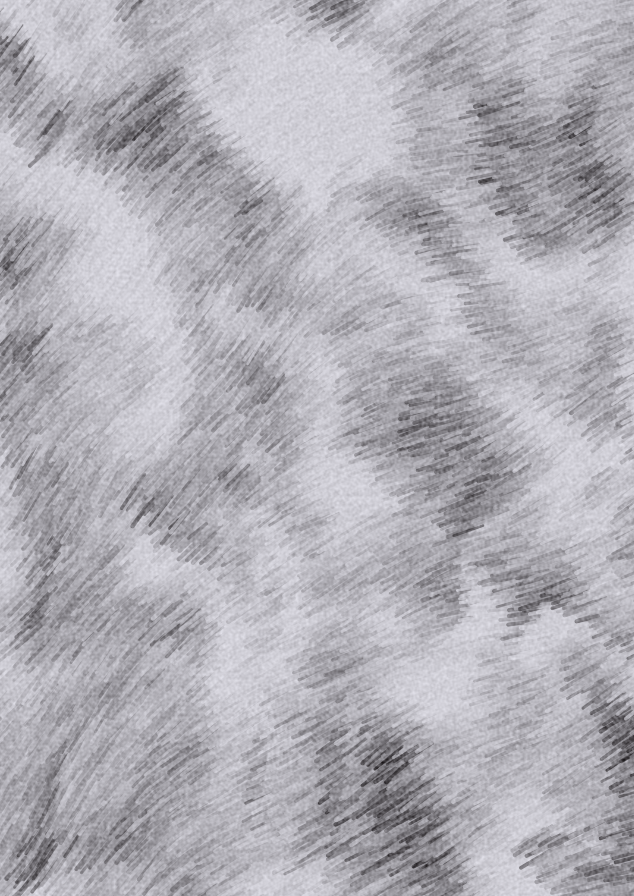
This texture is drawn by a Shadertoy shader. Its source:

```glsl
// Soft pencil shading on pale lilac-grey paper: short slanted strokes laid over
// each other, each taking its tone from a field of warped patches and folds,
// so that dark areas end in ragged hatch edges. Paper tooth adds fine grain.

#define PAPER vec3(0.835, 0.831, 0.863)
#define GRAPHITE vec3(0.435, 0.425, 0.445)
#define BASE_TONE 0.25
#define PATCH_CONTRAST 0.66
#define FOLD_CONTRAST 0.74
#define CELL 0.009
#define STROKE_WIDTH 0.0020
#define STROKE_LENGTH 0.026
#define STROKE_OPACITY 0.78
#define PRESSURE_RANGE 1.15
#define GRAIN 0.22

vec2 hash2(vec2 p) {
    vec3 h = fract(vec3(p.xyx) * vec3(0.1031, 0.1030, 0.0973));
    h += dot(h, h.yzx + 33.33);
    return fract((h.xx + h.yz) * h.zy);
}

float cornerSlope(vec2 corner, vec2 offset) {
    return dot(hash2(corner) * 2.0 - 1.0, offset);
}

float gradientNoise(vec2 p) {
    vec2 i = floor(p), f = fract(p);
    vec2 u = f * f * f * (f * (f * 6.0 - 15.0) + 10.0);
    vec2 e = vec2(1.0, 0.0);
    float low = mix(cornerSlope(i, f), cornerSlope(i + e, f - e), u.x);
    float high = mix(cornerSlope(i + e.yx, f - e.yx), cornerSlope(i + 1.0, f - 1.0), u.x);
    return 1.4 * mix(low, high, u.y);
}

// Darkness of the drawing: broad clouds plus folds that are sharp on one side
float patchTone(vec2 p) {
    vec2 warp = vec2(gradientNoise(p * 7.0 + 31.0), gradientNoise(p * 7.0 + 57.0));
    vec2 q = p + 0.06 * warp;
    vec2 leaning = vec2(q.x + 0.3 * q.y, 0.68 * q.y) + 40.0;
    float clouds = gradientNoise(leaning * 7.5) + 0.6 * gradientNoise(leaning * 18.0)
                 + 0.3 * gradientNoise(leaning * 41.0);
    float fold = fract(2.0 * gradientNoise(leaning * 5.0 + 17.0) + leaning.x * 3.5);
    float ramp = fold * fold * (1.0 - smoothstep(0.95, 1.0, fold));
    float presence = smoothstep(-0.15, 0.25, gradientNoise(leaning * 7.0 + 83.0));
    float tone = BASE_TONE + PATCH_CONTRAST * clouds + FOLD_CONTRAST * ramp * presence;
    return clamp(tone, 0.05, 1.0);
}

// Hatching is steep on the left and flatter towards the right
float strokeAngle(vec2 p) {
    return mix(0.82, 0.36, smoothstep(0.05, 0.6, p.x)) + 0.5 * gradientNoise(p * 5.0 + 11.0);
}

// Overlapping strokes, one per cell, painted in a fixed order over a light rub
float hatching(vec2 p, float pixel) {
    float tone = 0.75 * patchTone(p);
    vec2 home = floor(p / CELL);
    for (int y = -3; y <= 3; y++) {
        for (int x = -3; x <= 3; x++) {
            vec2 cell = home + vec2(x, y);
            vec2 place = hash2(cell + 200.0);
            vec2 style = hash2(cell + 517.0);
            vec2 center = (cell + place) * CELL;
            float angle = strokeAngle(center) + 0.22 * (style.y - 0.5);
            vec2 along = vec2(cos(angle), sin(angle));
            vec2 d = p - center;
            float t = dot(d, along);
            float side = dot(d, vec2(-along.y, along.x));
            float halfLength = STROKE_LENGTH * mix(0.5, 1.0, style.y) - STROKE_WIDTH;
            float gap = length(vec2(max(abs(t) - halfLength, 0.0), side));
            float radius = STROKE_WIDTH * mix(0.7, 1.25, place.x);
            float cover = 1.0 - smoothstep(radius - pixel, radius + pixel, gap);
            if (cover > 0.0) {
                float press = style.x - 0.5;
                float ink = patchTone(center) * (1.0 + PRESSURE_RANGE * press) + 0.08 * press;
                float lift = 1.0 - 0.25 * smoothstep(-halfLength, halfLength, t);
                tone = mix(tone, ink, cover * lift * STROKE_OPACITY);
            }
        }
    }
    return tone;
}

void mainImage(out vec4 fragColor, in vec2 fragCoord) {
    vec2 p = fragCoord / iResolution.y;
    float tone = hatching(p, 0.6 / iResolution.y);

    // Paper tooth, stronger where graphite catches on it
    float tooth = gradientNoise(p * 285.0) + 0.5 * gradientNoise(p * 150.0 + 9.0);
    tone += GRAIN * tooth * (0.7 + 1.0 * tone);

    fragColor = vec4(mix(PAPER, GRAPHITE, tone), 1.0);
}
```
